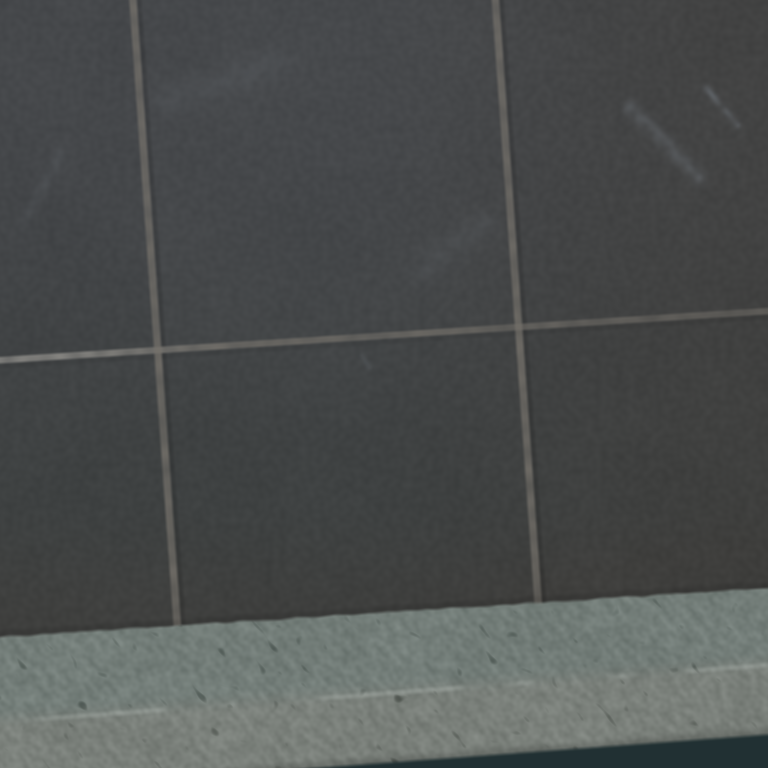
Write a three.js fragment shader that draws this texture.

```glsl
// Dark slate tiles with pale grout, slightly tilted, above a weathered stone ledge.
varying vec2 vUv;

const vec2 TILE_SIZE = vec2(0.472, 0.480);
const vec2 GRID_ORIGIN = vec2(0.244, 0.531);
const float LEDGE_TOP = 0.1705;

const vec3 SLATE_HIGH = vec3(0.272, 0.281, 0.292);
const vec3 SLATE_LOW = vec3(0.238, 0.250, 0.250);
const vec3 SLATE_WARM = vec3(0.245, 0.240, 0.230);
const vec3 GROUT = vec3(0.455, 0.440, 0.415);
const vec3 GROUT_PALE = vec3(0.540, 0.535, 0.520);
const vec3 STONE_UPPER = vec3(0.450, 0.490, 0.472);
const vec3 STONE_LOWER = vec3(0.478, 0.500, 0.478);
const vec3 SCUFF = vec3(0.40, 0.42, 0.44);
const vec3 GAP = vec3(0.130, 0.190, 0.200);

// Hash and gradient noise
float hash(vec2 p) {
  vec3 q = fract(vec3(p.xyx) * 0.1031);
  q += dot(q, q.yzx + 33.33);
  return fract((q.x + q.y) * q.z);
}

vec2 gradient(vec2 cell) {
  float angle = 6.2832 * hash(cell);
  return vec2(cos(angle), sin(angle));
}

float noise(vec2 p) {
  vec2 i = floor(p), f = fract(p);
  vec2 w = f * f * f * (f * (f * 6.0 - 15.0) + 10.0);
  vec2 e = vec2(0.0, 1.0);
  float a = dot(gradient(i), f);
  float b = dot(gradient(i + e.yx), f - e.yx);
  float c = dot(gradient(i + e.xy), f - e.xy);
  float d = dot(gradient(i + e.yy), f - e.yy);
  return mix(mix(a, b, w.x), mix(c, d, w.x), w.y);
}

float fbm(vec2 p) {
  float sum = 0.0, gain = 0.6;
  for (int k = 0; k < 4; k++) {
    sum += gain * noise(p);
    p = p * 2.03 + 17.0;
    gain *= 0.5;
  }
  return sum;
}

// Soft coverage of a band around distance zero
float band(float d, float halfWidth, float blur) {
  return 1.0 - smoothstep(halfWidth - blur, halfWidth + blur, abs(d));
}

// Signed distance to the nearest of evenly spaced lines
float repeatedLine(float x, float origin, float period) {
  return (fract((x - origin) / period + 0.5) - 0.5) * period;
}

// Soft scuff along a segment
float streak(vec2 p, vec2 a, vec2 b, float width) {
  vec2 pa = p - a, ba = b - a;
  float t = clamp(dot(pa, ba) / dot(ba, ba), 0.0, 1.0);
  float d = length(pa - ba * t) / width;
  return exp(-d * d) * (0.7 + 0.8 * noise(p * 60.0));
}

vec3 slate(vec2 p, vec2 cell) {
  vec3 color = mix(SLATE_LOW, SLATE_HIGH, smoothstep(0.25, 0.85, p.y));
  float warmth = smoothstep(0.4, 1.0, p.x) * 0.55 + 0.6 * (1.0 - smoothstep(0.17, 0.36, p.y));
  color = mix(color, SLATE_WARM, clamp(warmth, 0.0, 0.75));
  color += 0.008 * (hash(cell + 40.0) - 0.5) + 0.018 * fbm(p * 6.0);
  color += 0.018 * noise(p * 110.0) + 0.010 * noise(p * vec2(70.0, 45.0));
  float wear = 0.55 * streak(p, vec2(0.82, 0.86), vec2(0.91, 0.77), 0.009);
  wear += 0.65 * streak(p, vec2(0.92, 0.885), vec2(0.96, 0.837), 0.005);
  wear += 0.22 * streak(p, vec2(0.22, 0.87), vec2(0.36, 0.915), 0.018);
  wear += 0.20 * streak(p, vec2(0.55, 0.65), vec2(0.63, 0.71), 0.018);
  wear += 0.20 * streak(p, vec2(0.03, 0.71), vec2(0.08, 0.80), 0.008);
  wear += 0.45 * streak(p, vec2(0.472, 0.537), vec2(0.481, 0.522), 0.004);
  return mix(color, SCUFF, clamp(wear, 0.0, 0.7));
}

vec3 addGrout(vec3 color, vec2 p, vec2 d) {
  float worn = 0.85 + 0.35 * noise(p * 45.0);
  float across = band(d.y, 0.0042, 0.0025) * mix(0.95, 0.55, p.x);
  float upright = band(d.x, 0.0048, 0.0028) * 0.82;
  color *= 1.0 - 0.13 * band(d.x - 0.008, 0.003, 0.003);
  color *= 1.0 - 0.07 * band(d.y + 0.008, 0.003, 0.003);
  vec3 acrossColor = mix(GROUT_PALE, GROUT, smoothstep(0.05, 0.35, p.x));
  color = mix(color, acrossColor, across * worn);
  return mix(color, GROUT, upright * worn);
}

vec3 ledge(vec2 p) {
  float seam = p.y - 0.074 * p.x - 0.060;
  vec3 color = mix(STONE_LOWER, STONE_UPPER, smoothstep(-0.01, 0.02, seam));
  vec2 slanted = vec2(p.x + p.y * 0.8, p.y - p.x * 0.4);
  color += 0.055 * noise(slanted * vec2(85.0, 45.0)) + 0.035 * noise(p * 130.0) + 0.035 * fbm(p * 9.0);
  color -= 0.13 * smoothstep(0.38, 0.62, noise(slanted * vec2(55.0, 38.0) + 7.0));
  float chipped = smoothstep(-0.15, 0.25, noise(vec2(p.x * 18.0, 3.5)));
  color += 0.075 * chipped * band(seam, 0.003, 0.003);
  float edge = p.y - 0.074 * p.x + 0.031;
  color *= 0.85 + 0.15 * smoothstep(0.0, 0.014, edge);
  return mix(GAP, color, smoothstep(-0.003, 0.004, edge));
}

void main() {
  // Shear the canvas so that the tile edges follow the axes
  vec2 grid = vec2(vUv.x + 0.071 * vUv.y, vUv.y - 0.064 * vUv.x);
  vec2 cell = floor((grid - GRID_ORIGIN) / TILE_SIZE);
  vec2 d = vec2(repeatedLine(grid.x, GRID_ORIGIN.x, TILE_SIZE.x),
                repeatedLine(grid.y, GRID_ORIGIN.y, TILE_SIZE.y));
  vec3 color = addGrout(slate(vUv, cell), vUv, d);

  // Ledge with a thin shadow where the tiles end
  float height = grid.y - LEDGE_TOP + 0.0025 * noise(vUv * 40.0);
  color *= 1.0 - 0.10 * band(height - 0.004, 0.004, 0.004);
  color = mix(ledge(vUv), color, smoothstep(-0.003, 0.003, height));
  gl_FragColor = vec4(color, 1.0);
}
```
